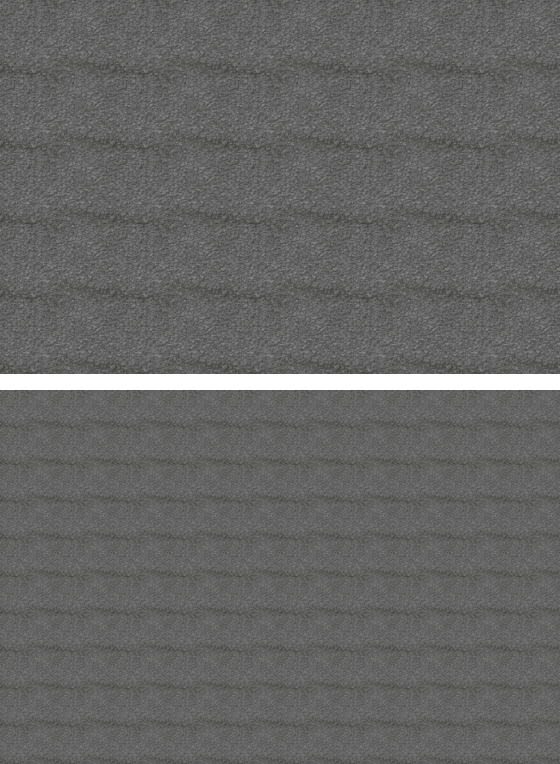
Top, the tile; bottom, the same tile 2 across and 2 down.
Give the GLSL for this texture, as a Shadertoy shader.

```glsl
const vec2 REPEATS = vec2(5.0, 5.0);
const int SAMPLES = 2;                            // per axis, per pixel

const vec3 SHADE_TINT = vec3(1.0, 0.99, 0.965);
const vec3 LIGHT_TINT = vec3(1.0, 1.0, 1.0);
const float GROUND_TONE = 0.388;
const float STONE_TONE = 0.438;
const float SHADOW_TONE = 0.255;
const float SHADOW_STRENGTH = 0.62;
const float STONE_VARIATION = 0.11;
const float STONE_RELIEF = 0.08;
const float PATCH_DEPTH = 0.045;
const float GRAIN_DEPTH = 0.11;

const vec2 FINE_CELLS = vec2(45.0, 30.0);         // cells per repeat
const vec2 MID_CELLS = vec2(29.0, 19.0);
const vec2 BIG_CELLS = vec2(19.0, 13.0);
const vec2 GRAIN_CELLS = vec2(84.0, 56.0);

const vec2 LIGHT_DIR = vec2(-0.5, 0.86);
const vec2 STREAK_CENTER = vec2(0.02, 0.09);
const vec2 STREAK_SIZE = vec2(0.45, 0.085);
const float STREAK_SLOPE = 0.2;
const float STREAK_DEPTH = 0.05;

// Integer scramble giving four independent values from 0 to 1
vec4 hash4(vec2 p, float seed) {
    uvec4 v = uvec4(uint(p.x), uint(p.y), uint(seed), uint(p.x + p.y)) * 747796u + 289133u;
    for (int k = 0; k < 2; k++) {
        v ^= v >> 15u;
        v *= 739397u;
        v += v.yzxy * v.wxyz;
    }
    v ^= v >> 16u;
    return vec4(v & 65535u) / 65536.0;
}

// Value noise that wraps after one repeat
float noise(vec2 uv, vec2 cells, float seed) {
    vec2 p = uv * cells, id = floor(p), f = fract(p);
    f = f * f * (3.0 - 2.0 * f);
    float a = hash4(mod(id, cells), seed).x;
    float b = hash4(mod(id + vec2(1, 0), cells), seed).x;
    float c = hash4(mod(id + vec2(0, 1), cells), seed).x;
    float d = hash4(mod(id + 1.0, cells), seed).x;
    return mix(mix(a, b, f.x), mix(c, d, f.x), f.y);
}

// Slanted dark furrow, summed over neighbouring repeats
float streak(vec2 uv) {
    uv.y += 0.08 * (noise(uv, vec2(7.0, 5.0), 3.0) - 0.5);
    float sum = 0.0;
    for (int j = -1; j <= 1; j++)
    for (int i = -1; i <= 1; i++) {
        vec2 d = uv - STREAK_CENTER - vec2(i, j);
        d.y += STREAK_SLOPE * d.x;
        d /= STREAK_SIZE;
        sum += exp(-dot(d, d));
    }
    return min(sum, 1.0);
}

// Lays one size of stones, with their shadows, over a tone
float addStones(float tone, vec2 uv, vec2 cells, float density, float seed) {
    vec2 p = uv * cells, id = floor(p);
    for (int j = 1; j >= -1; j--)
    for (int i = -1; i <= 1; i++) {
        vec2 cell = id + vec2(i, j);
        vec4 r = hash4(mod(cell, cells), seed);
        float present = smoothstep(0.0, 0.15, density - r.z);
        if (present <= 0.0) continue;
        float radius = mix(0.24, 0.5, r.w) * present;
        vec2 d = p - cell - 0.1 - 0.8 * r.xy;
        d.y += (r.x - 0.5) * 0.6 * d.x;
        d *= vec2(0.9, 1.2);
        float angle = atan(d.y, d.x);
        float outline = radius * (1.0 + 0.12 * sin(3.0 * angle + 40.0 * r.z));

        float shadow = 1.0 - smoothstep(0.75, 1.25, length(d + LIGHT_DIR * 0.16) / outline);
        float body = 1.0 - smoothstep(0.8, 1.05, length(d) / outline);
        float lit = STONE_TONE + STONE_VARIATION * (fract(r.w * 7.3 + r.x) - 0.5)
                  + STONE_RELIEF * dot(d, LIGHT_DIR) / outline;
        tone = mix(tone, SHADOW_TONE, SHADOW_STRENGTH * shadow);
        tone = mix(tone, lit, 0.92 * body);
    }
    return tone;
}

vec3 gravel(vec2 uv) {
    float furrow = streak(uv);
    float ridge = streak(uv - vec2(0.0, 0.03));
    float patches = 0.6 * noise(uv, vec2(5.0, 4.0), 11.0) + 0.4 * noise(uv, vec2(12.0, 9.0), 17.0);
    float grain = noise(uv, GRAIN_CELLS, 23.0) - 0.5;

    // Soil, then stones from fine to big
    float tone = GROUND_TONE + GRAIN_DEPTH * grain;
    tone = addStones(tone, uv, FINE_CELLS, 0.75 - 0.2 * furrow, 31.0);
    tone = addStones(tone, uv, MID_CELLS, 0.1 + 0.75 * patches, 43.0);
    tone = addStones(tone, uv, BIG_CELLS, 0.12 + 0.22 * ridge, 59.0);

    // Broad shading and fine roughness
    tone += PATCH_DEPTH * (patches - 0.5) + 0.4 * GRAIN_DEPTH * grain;
    tone -= STREAK_DEPTH * furrow;
    return tone * mix(SHADE_TINT, LIGHT_TINT, smoothstep(0.3, 0.4, tone));
}

void mainImage(out vec4 fragColor, in vec2 fragCoord) {
    vec3 color = vec3(0.0);
    for (int j = 0; j < SAMPLES; j++)
    for (int i = 0; i < SAMPLES; i++) {
        vec2 offset = (vec2(i, j) + 0.5) / float(SAMPLES) - 0.5;
        color += gravel(fract((fragCoord + offset) / iResolution.xy * REPEATS));
    }
    fragColor = vec4(color / float(SAMPLES * SAMPLES), 1.0);
}
```
